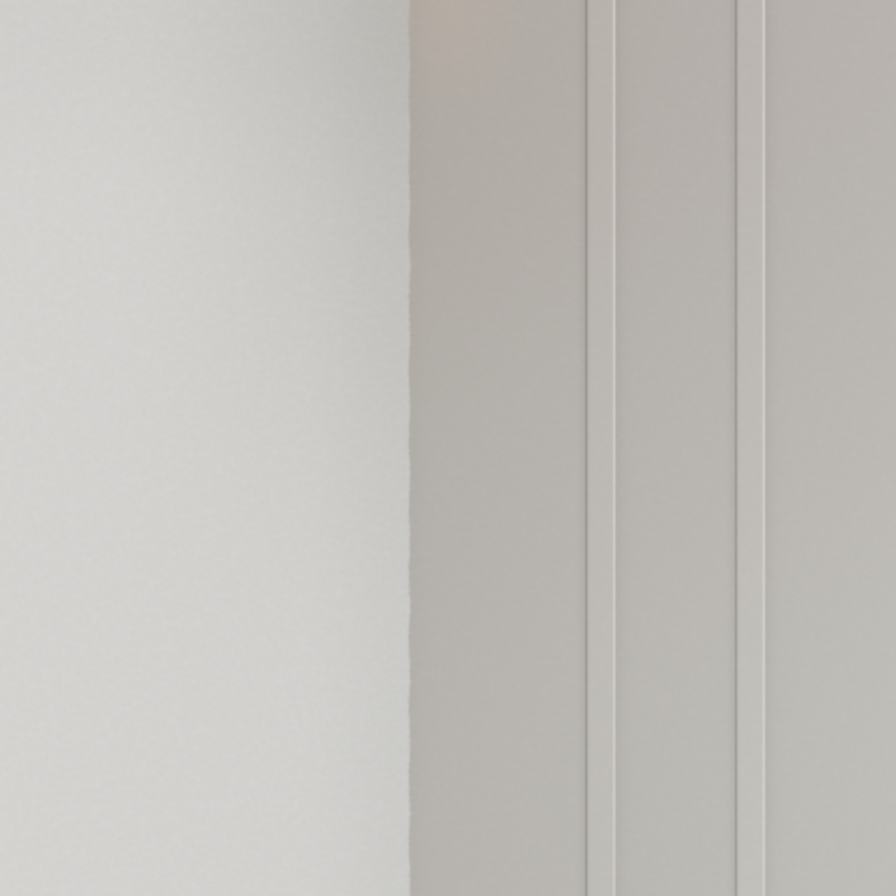
This texture is drawn by a WebGL 1 fragment shader. Its source:

```glsl
precision highp float;
// Draws a softly lit plaster corner beside a grey panel with two raised vertical ribs.
uniform vec2 u_resolution;

const float CORNER_X = 0.457;
const float RIB_START = 0.655;
const float RIB_SPACING = 0.167;
const float RIB_WIDTH = 0.031;

float hash(vec2 cell) {
  vec3 p = fract(vec3(cell.xyx) * 0.1031);
  p += dot(p, p.yzx + 33.33);
  return fract((p.x + p.y) * p.z);
}

// Distance to the nearest jittered cell centre
float cellNoise(vec2 p) {
  vec2 cell = floor(p);
  vec2 local = fract(p);
  float nearest = 2.0;
  for (int y = -1; y <= 1; y++) {
    for (int x = -1; x <= 1; x++) {
      vec2 offset = vec2(float(x), float(y));
      vec2 id = cell + offset;
      vec2 centre = offset + vec2(hash(id), hash(id + 71.0));
      nearest = min(nearest, length(centre - local));
    }
  }
  return nearest;
}

// Fine plaster grain, centred near zero
float plasterGrain(vec2 uv) {
  vec2 warp = 0.003 * sin(uv.yx * vec2(31.0, 23.0));
  float coarse = cellNoise((uv + warp) * vec2(85.0, 110.0));
  float fine = cellNoise((uv - warp) * 190.0 + 19.0);
  return (coarse - 0.5) * 0.45 + (fine - 0.5) * 0.55;
}

float softLine(float x, float centre, float width) {
  float d = (x - centre) / width;
  return exp(-d * d);
}

float band(float x, float start, float end, float blur) {
  return smoothstep(start - blur, start + blur, x)
       - smoothstep(end - blur, end + blur, x);
}

// Pale wall, dimming towards the corner and most of all at its top
vec3 wallColor(vec2 uv) {
  float across = clamp(uv.x / CORNER_X, 0.0, 1.0);
  vec3 color = mix(vec3(0.832, 0.828, 0.818), vec3(0.818, 0.816, 0.806), across);
  float upper = smoothstep(0.2, 1.0, uv.y);
  color -= vec3(0.050, 0.056, 0.064) * upper * smoothstep(0.25, 1.0, across);
  color -= 0.020 * smoothstep(0.72, 1.0, across);
  color -= 0.018 * smoothstep(0.75, 1.0, uv.y);
  return color;
}

// Grey panel, warmer at the top and lighter to the lower right
vec3 panelColor(vec2 uv) {
  float across = (uv.x - CORNER_X) / (1.0 - CORNER_X);
  float upper = smoothstep(0.1, 1.0, uv.y);
  vec3 lower = mix(vec3(0.715, 0.704, 0.685), vec3(0.751, 0.744, 0.724), across);
  vec3 top = mix(vec3(0.688, 0.666, 0.642), vec3(0.722, 0.704, 0.685), across);
  vec3 color = mix(lower, top, upper);
  vec2 glow = (uv - vec2(0.50, 1.0)) / vec2(0.06, 0.09);
  return color + vec3(0.020, 0.006, -0.004) * exp(-dot(glow, glow));
}

// Light added by a raised rib: groove, flat face, bright lip, cast shade
float ribRelief(float x, float start, float pixel, float height) {
  float end = start + RIB_WIDTH;
  float lineWidth = max(0.0018, pixel * 0.7);
  float relief = 0.020 * band(x, start, end, max(0.0015, pixel));
  relief -= 0.100 * softLine(x, start - 0.0005, lineWidth);
  relief -= 0.020 * softLine(x, start - 0.004, 0.005);
  relief += mix(0.055, 0.085, height) * softLine(x, end - 0.0005, lineWidth);
  float past = x - end;
  relief -= 0.042 * smoothstep(0.0, 0.003, past) * exp(-max(past, 0.0) / 0.007);
  return relief;
}

void main() {
  vec2 uv = gl_FragCoord.xy / u_resolution;
  float pixel = 1.0 / u_resolution.x;
  float grain = plasterGrain(uv);

  // Slightly rough corner between the two surfaces
  float cornerX = CORNER_X + 0.0007 * sin(uv.y * 83.0) + 0.0015 * grain;
  float onPanel = smoothstep(-max(0.0025, pixel), max(0.0025, pixel), uv.x - cornerX);

  vec3 panel = panelColor(uv);
  for (int i = 0; i < 2; i++) {
    float start = RIB_START + RIB_SPACING * float(i);
    panel += ribRelief(uv.x, start, pixel, uv.y);
  }
  panel -= 0.010 * softLine(uv.x, CORNER_X, 0.016);

  vec3 color = mix(wallColor(uv), panel, onPanel);
  color += grain * mix(0.020, 0.014, onPanel);
  gl_FragColor = vec4(clamp(color, 0.0, 1.0), 1.0);
}
```
